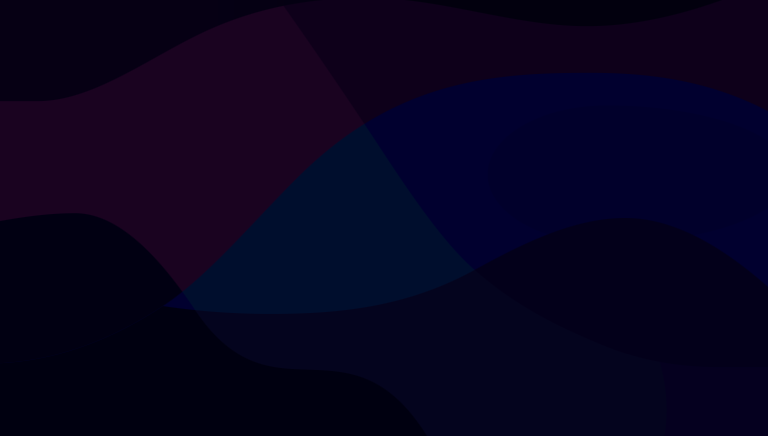
This background is drawn by a Shadertoy shader. Its source:

```glsl
// Dark abstract backdrop of overlapping translucent waves in plum, navy and teal.

// Wave outlines: knots of (x, height, slope) in canvas fractions
const vec3 CREST[5] = vec3[5](vec3(0.049, 0.768, 0.0), vec3(0.260, 0.922, 0.85),
    vec3(0.479, 1.005, 0.0), vec3(0.764, 0.940, 0.0), vec3(0.940, 1.0, 0.63));
const vec3 SLOPE[5] = vec3[5](vec3(0.371, 0.982, -2.5), vec3(0.495, 0.661, -2.68),
    vec3(0.618, 0.381, -1.55), vec3(0.781, 0.211, -0.74), vec3(0.938, 0.158, 0.0));
const vec3 SWELL[5] = vec3[5](vec3(0.0, 0.167, 0.09), vec3(0.212, 0.298, 1.16),
    vec3(0.391, 0.599, 1.73), vec3(0.768, 0.833, 0.0), vec3(1.0, 0.745, -0.92));
const vec3 KEEL[5] = vec3[5](vec3(0.212, 0.298, -0.26), vec3(0.352, 0.280, 0.0),
    vec3(0.618, 0.381, 0.97), vec3(0.814, 0.500, 0.0), vec3(1.0, 0.342, -1.55));
const vec3 SHORE[5] = vec3[5](vec3(0.0, 0.493, 0.32), vec3(0.098, 0.511, 0.0),
    vec3(0.254, 0.289, -2.64), vec3(0.378, 0.154, -0.12), vec3(0.556, 0.0, -2.82));

// Colours
const vec3 SKY_LEFT   = vec3(0.022, 0.000, 0.078);
const vec3 SKY_RIGHT  = vec3(0.006, 0.000, 0.055);
const vec3 PLUM       = vec3(0.103, 0.010, 0.127);
const vec3 PLUM_DIM   = vec3(0.053, 0.000, 0.100);
const vec3 TEAL       = vec3(0.000, 0.055, 0.178);
const vec3 NAVY       = vec3(0.002, 0.000, 0.184);
const vec3 NAVY_DEEP  = vec3(0.002, 0.000, 0.167);
const vec3 SLATE      = vec3(0.017, 0.016, 0.118);
const vec3 DUSK       = vec3(0.011, 0.000, 0.102);
const vec3 VIOLET     = vec3(0.018, 0.000, 0.122);
const vec3 INK        = vec3(0.003, 0.000, 0.071);
const vec3 INK_DEEP   = vec3(0.000, 0.000, 0.062);

// Faint oval within the navy wave
const vec2 OVAL_CENTER = vec2(0.79, 0.60);
const float OVAL_LEFT = 0.155, OVAL_RIGHT = 0.24, OVAL_HEIGHT = 0.158;

// Cubic Hermite span, continued as straight lines past its ends
float span(float x, vec3 a, vec3 b) {
    float width = b.x - a.x;
    float t = clamp((x - a.x) / width, 0.0, 1.0);
    float ease = t * t * (3.0 - 2.0 * t);
    float bend = t * (1.0 - t) * (a.z * (1.0 - t) - b.z * t) * width;
    return mix(a.y, b.y, ease) + bend
         + a.z * min(x - a.x, 0.0) + b.z * max(x - b.x, 0.0);
}

float waveHeight(float x, vec3 knots[5]) {
    float height = span(x, knots[0], knots[1]);
    for (int i = 1; i < 4; i++) {
        if (x > knots[i].x) height = span(x, knots[i], knots[i + 1]);
    }
    return height;
}

// Antialiased coverage of the positive side of an edge
float cover(float d) {
    return clamp(0.5 + d / max(fwidth(d), 1e-5), 0.0, 1.0);
}

float below(vec2 p, vec3 knots[5]) {
    return cover(waveHeight(p.x, knots) - p.y);
}

void mainImage(out vec4 fragColor, in vec2 fragCoord) {
    vec2 p = fragCoord / iResolution.xy;

    // Coverage of each wave
    float plumMask  = below(p, CREST);
    float lit       = below(p, SLOPE);
    float swellMask = below(p, SWELL);
    float floorMask = swellMask * below(p, KEEL);
    float shoreMask = below(p, SHORE);

    // Navy with its oval
    vec2 q = p - OVAL_CENTER;
    q /= vec2(q.x < 0.0 ? OVAL_LEFT : OVAL_RIGHT, OVAL_HEIGHT);
    vec3 navy = mix(NAVY, NAVY_DEEP, cover(1.0 - length(q)));

    // Floor, with a violet patch in the right corner
    float bow = p.y - 0.06;
    float patchMask = cover(p.x - 0.868 + 0.75 * bow * bow);
    vec3 ground = mix(DUSK, mix(SLATE, VIOLET, patchMask), lit);

    // Layers from back to front
    vec3 color = mix(SKY_LEFT, SKY_RIGHT, smoothstep(0.25, 0.6, p.x));
    color = mix(color, mix(PLUM_DIM, PLUM, lit), plumMask);
    color = mix(color, mix(navy, TEAL, lit), swellMask);
    color = mix(color, ground, floorMask);

    // Dark shore, through which the tip of the navy wave shows
    vec3 shore = mix(mix(INK, NAVY, swellMask), INK_DEEP, floorMask);
    color = mix(color, shore, shoreMask);

    fragColor = vec4(color, 1.0);
}
```
